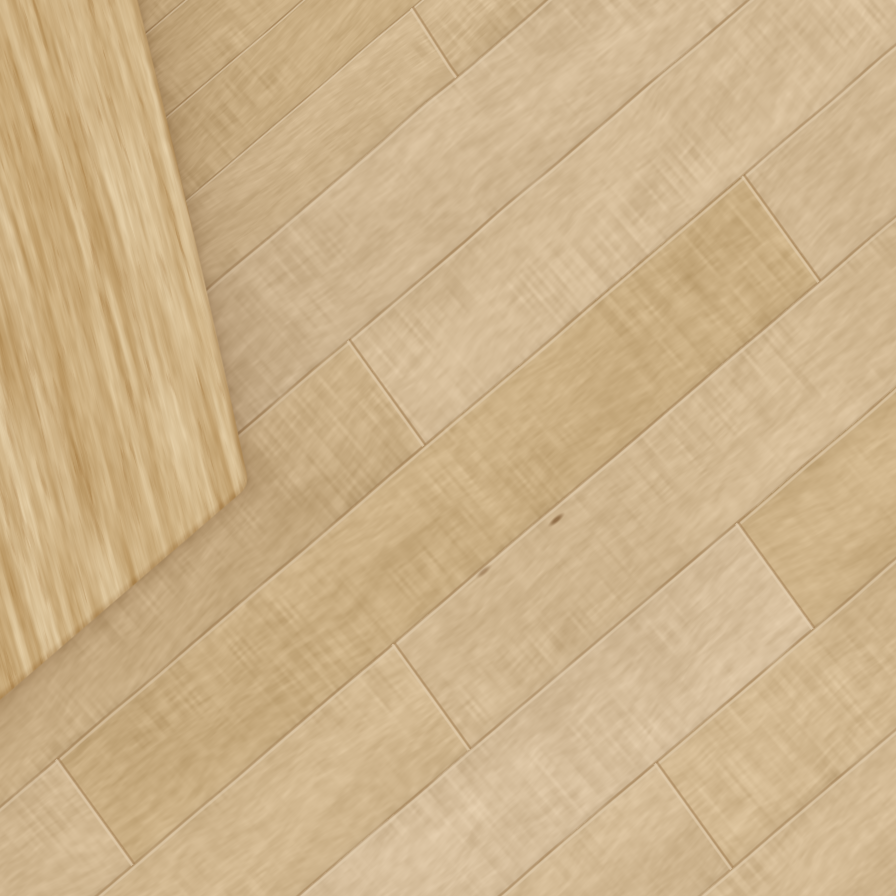
This texture is drawn by a Shadertoy shader. Its source:

```glsl
// Pale oak floor laid in diagonal staggered planks, with a lighter wooden board over the left side.

float hash(vec2 p) {
    return fract(sin(dot(p, vec2(127.1, 311.7))) * 43758.5453);
}

float noise(vec2 p) {
    vec2 i = floor(p), f = fract(p);
    f = f * f * (3.0 - 2.0 * f);
    return mix(mix(hash(i), hash(i + vec2(1, 0)), f.x),
               mix(hash(i + vec2(0, 1)), hash(i + vec2(1, 1)), f.x), f.y);
}

float fbm(vec2 p) {
    float sum = 0.0, amp = 0.5;
    for (int i = 0; i < 4; i++) {
        sum += amp * noise(p);
        p = p * 2.03 + 17.3;
        amp *= 0.5;
    }
    return sum / 0.9375;
}

// Soft line of the given half width around d = 0
float line(float d, float halfWidth, float px) {
    return 1.0 - smoothstep(halfWidth - px, halfWidth + px, abs(d));
}

// Per row, bottom to top: joint position, warmth before and after the joint
const vec3 rows[9] = vec3[9](
    vec3(0.30, 0.5, 0.45), vec3(0.684, 0.4, 0.6), vec3(0.915, 0.15, 0.8),
    vec3(0.524, 0.6, 0.4), vec3(0.143, 0.45, 0.85), vec3(0.682, 0.65, 0.3),
    vec3(0.45, 0.3, 0.25), vec3(0.953, 0.5, 0.5), vec3(0.40, 0.6, 0.75));

vec3 floorColor(vec2 p, float px) {
    // Plank axes: x along the boards, y across; the far rows narrow
    vec2 q = vec2(dot(p, vec2(0.7615, 0.648)), dot(p, vec2(-0.648, 0.7615)));
    q.y += 0.7 * max(q.y - 0.38, 0.0) + 0.002 * (noise(q * vec2(14, 3)) - 0.5);
    float across = (q.y + 0.07) / 0.1453;
    float row = floor(across);
    vec3 info = rows[int(clamp(row + 4.0, 0.0, 8.0))];
    float along = (q.x - 0.08 * q.y - info.x) / 1.005;
    float plank = floor(along);
    vec2 id = vec2(row, plank);
    float warmth = plank < 0.0 ? info.y : plank > 0.0 ? 0.3 : info.z;
    vec3 col = mix(vec3(0.838, 0.746, 0.618), vec3(0.792, 0.68, 0.502), warmth);

    // Broad clouds, short slanted fibres and fine pores
    vec2 g = q + 7.0 * vec2(hash(id), hash(id + 5.3));
    float bend = 0.03 * fbm(g * vec2(6, 9)) + g.x * 0.3 * (hash(id + 2.7) - 0.5);
    float clouds = fbm(g * vec2(4, 14)) - 0.5;
    float fibre = fbm(vec2(g.x * 32.0, (g.y + bend) * 130.0)) - 0.5;
    float pores = noise(vec2(g.x * 90.0, (g.y + bend) * 270.0)) - 0.5;
    col += vec3(1, 1.08, 1.2) * (0.085 * clouds + 0.075 * fibre + 0.04 * pores);

    // Fine saw scratches across the boards, in patches
    float patches = smoothstep(0.42, 0.68, fbm(g * vec2(7, 13) + 3.0));
    float saw = noise(vec2(g.x * 240.0, g.y * 18.0)) - 0.5;
    col += vec3(0.05, 0.055, 0.06) * (0.25 + patches) * saw;

    // Bevelled seams and end joints: brown groove beside a pale edge
    float seam = (across - round(across)) * 0.1453;
    float joint = (along - round(along)) * 1.005;
    float wear = 0.35 + 0.65 * noise(q * vec2(30, 9));
    vec3 groove = vec3(0.64, 0.50, 0.33), edge = vec3(0.89, 0.81, 0.69);
    col *= 1.0 - 0.05 * exp(-abs(seam) / 0.004);
    col = mix(col, edge, 0.6 * line(seam + 0.0028, 0.0016, px));
    col = mix(col, groove, 0.7 * wear * line(seam, 0.0014, px));
    col = mix(col, edge, 0.65 * line(joint + 0.0027, 0.0016, px));
    col = mix(col, groove, 0.6 * line(joint, 0.0013, px));

    // Two small knots near a seam, the lower one fainter
    for (int i = 0; i < 2; i++) {
        vec2 d = p - vec2(0.621, 0.42) + float(i) * vec2(0.081, 0.058);
        d = vec2(dot(d, vec2(0.7615, 0.648)), dot(d, vec2(-0.648, 0.7615)));
        float r = length(d / vec2(0.011, 0.0035));
        float strength = 0.7 - 0.25 * float(i);
        col = mix(col, vec3(0.47, 0.32, 0.17), strength * (1.0 - smoothstep(0.2, 1.2, r)));
    }
    return col;
}

vec3 boardColor(vec2 p, float dist) {
    // Grain runs down the board and leans to the right
    vec2 g = vec2(dot(p, vec2(0.965, 0.262)), dot(p, vec2(-0.262, 0.965)));
    g.x += 0.012 * noise(g * vec2(4, 3));
    float broad = fbm(g * vec2(30, 1.5)) - 0.5;
    float streak = fbm(g * vec2(120, 7)) - 0.5;
    float pores = noise(g * vec2(300, 70)) - 0.5;
    vec3 col = mix(vec3(0.81, 0.69, 0.49), vec3(0.91, 0.83, 0.68),
                   clamp(0.68 + 0.6 * broad + 0.8 * streak, 0.0, 1.0));

    // Thin broken pore lines
    float pits = smoothstep(0.58, 0.85, fbm(g * vec2(150, 16) + 8.0));
    col -= vec3(0.09, 0.12, 0.14) * pits * (0.6 + pores);
    col += vec3(0.035, 0.04, 0.045) * pores;

    // Darker toward the lower end and the rim
    float low = smoothstep(0.22, 0.0, dot(vec2(0.278, 0.46) - p, vec2(-0.652, 0.758)));
    col -= vec3(0.12, 0.155, 0.18) * low * (0.6 - 1.2 * streak);
    return col - vec3(0.08, 0.10, 0.11) * smoothstep(-0.009, 0.0, dist);
}

void mainImage(out vec4 fragColor, in vec2 fragCoord) {
    vec2 p = fragCoord / iResolution.y;
    float px = 1.0 / iResolution.y;

    // Board outline: two edges meeting in a slightly rounded corner
    vec2 c = p - vec2(0.278, 0.458);
    float side = dot(c, vec2(0.9745, 0.224)) - 0.035 * c.y * (0.54 - c.y);
    float base = dot(c, vec2(0.652, -0.758));
    float h = max(0.012 - abs(side - base), 0.0);
    float dist = max(side, base) + h * h / 0.048;

    // Floor with soft shade beside the board
    vec3 col = floorColor(p, px);
    float shade = 0.12 * exp(-max(dist, 0.0) / 0.07) + 0.10 * exp(-max(dist, 0.0) / 0.008);
    col *= 1.0 - shade * vec3(0.8, 1.0, 1.25);

    col = mix(boardColor(p, dist), col, smoothstep(-px, px, dist));
    fragColor = vec4(clamp(col, 0.0, 1.0), 1.0);
}
```
